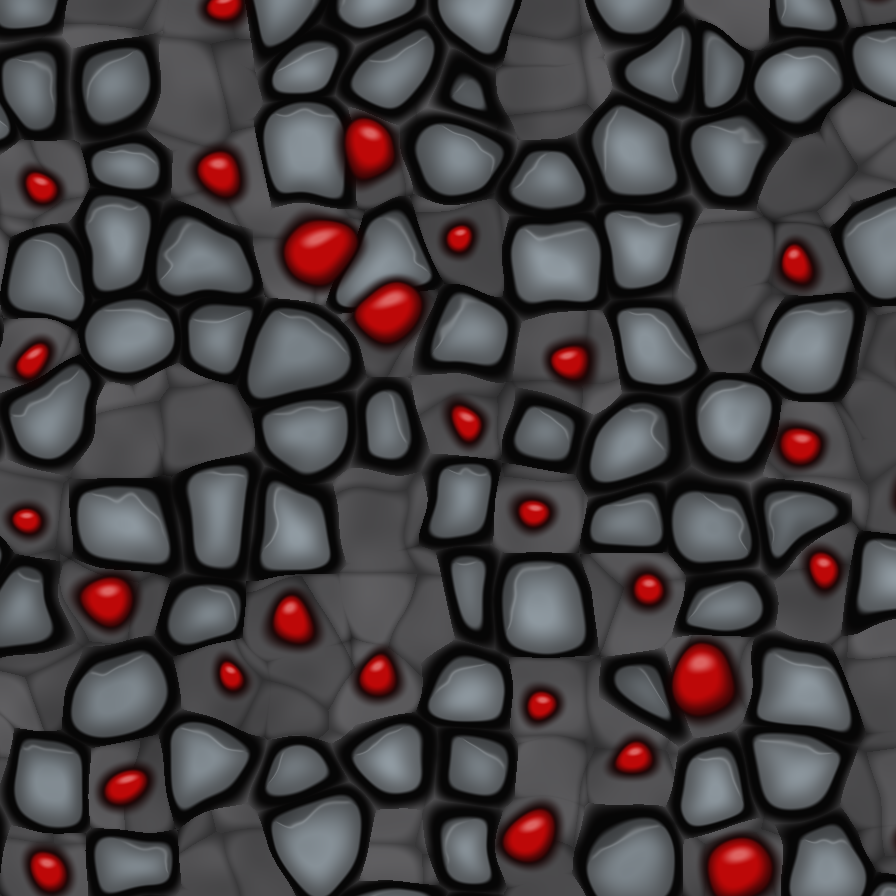
Give the GLSL for this texture, as a Shadertoy shader.

```glsl
// Rounded grey cobbles with black outlines and glossy red beads in dark mortar.
// A weighted Voronoi diagram gives the cobbles; a checkered subset of its
// cells holds the beads, and a second diagram creases the mortar.

const float CELLS = 10.5;       // cells across the canvas
const float ROUNDING = 13.0;    // higher gives sharper cobble corners
const vec3 STONE_EDGE = vec3(0.30, 0.31, 0.32);
const vec3 STONE_FACE = vec3(0.50, 0.535, 0.56);
const vec3 MORTAR = vec3(0.325, 0.322, 0.33);
const vec3 INK = vec3(0.025, 0.022, 0.022);
const vec3 BEAD_RED = vec3(0.74, 0.03, 0.03);
const vec3 BEAD_DARK = vec3(0.24, 0.02, 0.02);
const vec3 BEAD_SHINE = vec3(0.93, 0.58, 0.57);

struct Cell {
    vec2 id;
    vec2 toCentre;
    vec2 normal;    // points to the nearest border
    float border;   // smoothed distance to the border
};

float hash(vec2 p) {
    return fract(sin(dot(p, vec2(127.1, 311.7))) * 43758.5453);
}

float noise(vec2 p) {
    vec2 i = floor(p), f = fract(p);
    f = f * f * (3.0 - 2.0 * f);
    float low = mix(hash(i), hash(i + vec2(1, 0)), f.x);
    float high = mix(hash(i + vec2(0, 1)), hash(i + vec2(1, 1)), f.x);
    return mix(low, high, f.y);
}

vec2 cellCentre(vec2 id) {
    vec2 jitter = vec2(hash(id + 3.7), hash(id + 19.3)) - 0.5;
    return id + 0.5 + 0.58 * jitter;
}

bool isBead(vec2 id) {
    return mod(id.x + id.y, 2.0) < 0.5 && hash(id + 41.5) < 0.46;
}

float beadRadius(vec2 id) {
    float h = hash(id + 57.1);
    return mix(0.17, 0.39, h * h);
}

float cellWeight(vec2 id) {
    return isBead(id) ? 0.08 : 0.24 * hash(id + 73.9);
}

// Nearest weighted cell, then a soft minimum over all its borders.
Cell findCell(vec2 p) {
    Cell cell;
    vec2 base = floor(p);
    float best = 1e5;
    for (int y = -2; y <= 2; y++)
    for (int x = -2; x <= 2; x++) {
        vec2 id = base + vec2(x, y);
        vec2 to = cellCentre(id) - p;
        float power = dot(to, to) - cellWeight(id);
        if (power < best) { best = power; cell.id = id; cell.toCentre = to; }
    }
    float sum = 0.0;
    cell.normal = vec2(0);
    for (int y = -2; y <= 2; y++)
    for (int x = -2; x <= 2; x++) {
        vec2 id = cell.id + vec2(x, y);
        if (x == 0 && y == 0) continue;
        vec2 to = cellCentre(id) - p;
        vec2 across = to - cell.toCentre;
        float power = dot(to, to) - cellWeight(id);
        float side = (power - best) / (2.0 * length(across));
        float w = exp(-ROUNDING * side);
        sum += w;
        cell.normal += w * normalize(across);
    }
    cell.normal /= sum;
    cell.border = -log(sum) / ROUNDING;
    return cell;
}

vec3 mortarColor(vec2 p) {
    Cell plate = findCell(p * 0.95 + 31.4);
    float crease = smoothstep(-0.07, 0.08, plate.border);
    float tone = 0.86 + 0.22 * hash(plate.id + 5.0) + 0.22 * (noise(p * 2.3) - 0.5);
    return MORTAR * tone * mix(0.62, 1.0, crease);
}

// Soft face with a chipped facet along one upper side.
vec3 stoneColor(Cell cell, float depth, vec2 p) {
    float h = hash(cell.id + 11.0);
    float glow = smoothstep(0.0, 0.36, depth) - 0.25 * length(cell.toCentre - vec2(0, 0.1));
    vec3 col = mix(STONE_EDGE, STONE_FACE, clamp(glow + 0.28, 0.0, 1.15));
    col *= 0.90 + 0.16 * h + 0.14 * (noise(p * 3.0) - 0.5);
    float angle = mix(0.5, 2.7, hash(cell.id + 23.0));
    float facing = dot(cell.normal, vec2(cos(angle), sin(angle)));
    float width = 0.12 * smoothstep(0.35, 0.85, facing) * (0.5 + noise(p * 5.0));
    float facet = 1.0 - smoothstep(-0.015, 0.015, depth - width);
    float ridge = exp(-pow((depth - width) / 0.022, 2.0)) * smoothstep(0.02, 0.06, width);
    return col * (1.0 - 0.22 * facet) + 0.11 * ridge;
}

vec3 beadColor(vec2 q) {
    vec3 col = mix(BEAD_RED, BEAD_DARK, smoothstep(0.55, 1.08, length(q - vec2(-0.04, 0.08))));
    float shine = 1.0 - smoothstep(0.2, 1.0, length((q - vec2(0.02, 0.44)) / vec2(0.6, 0.34)));
    return mix(col, BEAD_SHINE, 0.65 * shine);
}

void mainImage(out vec4 fragColor, in vec2 fragCoord) {
    vec2 p = fragCoord / iResolution.y * CELLS;
    p += 0.22 * (vec2(noise(p * 1.7), noise(p * 1.7 + 50.0)) - 0.5);

    // Mortar, shaded towards the cobbles
    Cell cell = findCell(p);
    bool isStone = !isBead(cell.id) && hash(cell.id + 87.0) > 0.13;
    float inset = 0.035 + 0.13 * noise(p * 1.4 + 9.0);
    float depth = cell.border - inset;
    float gap = isStone ? -depth : inset + 0.12 + cell.border;
    vec3 col = mix(INK, mortarColor(p), smoothstep(0.06, 0.23, gap));

    // Cobbles
    if (isStone) col = mix(col, stoneColor(cell, depth, p), smoothstep(-0.02, 0.03, depth));

    // Beads with their dark sockets
    vec2 base = floor(p);
    for (int y = -1; y <= 1; y++)
    for (int x = -1; x <= 1; x++) {
        vec2 id = base + vec2(x, y);
        if (!isBead(id)) continue;
        float radius = beadRadius(id);
        vec2 offset = p - cellCentre(id);
        float dist = length(offset) - radius;
        col = mix(BEAD_DARK * 0.35, col, smoothstep(-0.02, 0.16, dist));
        col = mix(beadColor(offset / radius), col, smoothstep(-0.025, 0.025, dist));
    }
    fragColor = vec4(col, 1.0);
}
```
